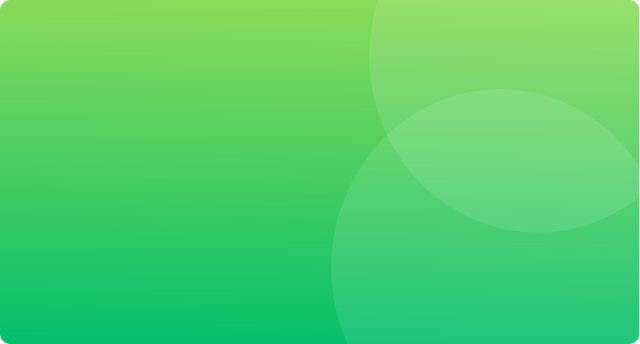
This background is drawn by a Shadertoy shader. Its source:

```glsl
// A rounded card with a slightly tilted lime-to-emerald gradient and two
// translucent white ovals that overlap at the right. The shapes are
// signed distances, blended over the gradient with smoothed edges.

const vec3 LIME = vec3(0.55, 0.86, 0.355);
const vec3 EMERALD = vec3(0.02, 0.75, 0.42);
const vec3 WHITE = vec3(1.0);
const float VEIL_OPACITY = 0.10;
const float CORNER_RADIUS = 0.03;
const float RIGHT_MARGIN = 0.002;
const float GRADIENT_TILT = 0.02;

// Approximate signed distance to an axis-aligned ellipse
float ellipseDistance(vec2 p, vec2 center, vec2 radii) {
    vec2 q = (p - center) / radii;
    float k = length(q);
    return k * (k - 1.0) / max(length(q / radii), 1e-4);
}

// Signed distance to a box with rounded corners
float roundedBoxDistance(vec2 p, vec2 halfSize, float radius) {
    vec2 q = abs(p) - halfSize + radius;
    return length(max(q, 0.0)) + min(max(q.x, q.y), 0.0) - radius;
}

// Coverage of a shape, softened over one pixel
float coverage(float distance, float pixel) {
    return clamp(0.5 - distance / pixel, 0.0, 1.0);
}

// Lay a translucent white oval over a colour
vec3 addVeil(vec3 color, vec2 p, vec2 center, vec2 radii, float pixel) {
    float mask = coverage(ellipseDistance(p, center, radii), pixel);
    return mix(color, WHITE, VEIL_OPACITY * mask);
}

void mainImage(out vec4 fragColor, in vec2 fragCoord) {
    // The canvas height is one unit
    float pixel = 1.0 / iResolution.y;
    vec2 p = fragCoord * pixel;
    vec2 canvas = iResolution.xy * pixel;

    // Background gradient, tilted about the canvas centre
    float level = p.y + GRADIENT_TILT * (p.x - 0.5 * canvas.x);
    vec3 color = mix(EMERALD, LIME, clamp(level, 0.0, 1.0));

    // Upper and lower ovals
    color = addVeil(color, p, vec2(1.563, 0.836), vec2(0.490, 0.512), pixel);
    color = addVeil(color, p, vec2(1.454, 0.222), vec2(0.491, 0.519), pixel);

    // White outside the rounded corners and in the thin right margin
    vec2 halfCard = 0.5 * (canvas - vec2(RIGHT_MARGIN, 0.0));
    float card = roundedBoxDistance(p - halfCard, halfCard, CORNER_RADIUS);
    color = mix(WHITE, color, coverage(card, pixel));

    fragColor = vec4(color, 1.0);
}
```
